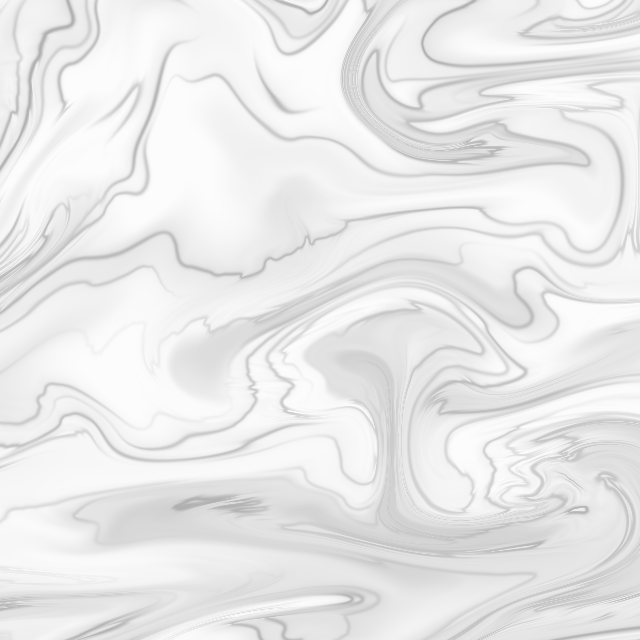
Write a Shadertoy shader that draws this texture.

```glsl
// White marble: pale liquid layers folded by swirling flow, edged with soft grey veins.

const vec3 WHITE = vec3(0.99);
const vec3 PALE_GREY = vec3(0.885);
const vec3 VEIN_GREY = vec3(0.61);
const vec3 SMOKE_GREY = vec3(0.76);

const float LAYERS = 17.0;            // veins per canvas height before folding
const float SLANT = 0.12;             // rise of the layers from left to right
const vec2 SWIRL_SCALE = vec2(2.8, 5.2);
const float SWIRL_AMOUNT = 0.068;
const vec2 CURL_SCALE = vec2(6.0, 10.0);
const float CURL_AMOUNT = 0.012;
const float JAGGEDNESS = 0.6;
const float VEIN_WIDTH = 0.0028;
const float VEIN_STRENGTH = 0.72;
const float SHADOW_WIDTH = 0.014;
const float SHADOW_STRENGTH = 0.34;
const float SMOKE_STRENGTH = 0.55;

float hash(vec2 p) {
    return fract(sin(dot(p, vec2(127.1, 311.7))) * 43758.5453);
}

// Value noise: x holds the value, yz its gradient.
vec3 noiseGrad(vec2 p) {
    vec2 i = floor(p), f = fract(p);
    vec2 u = f * f * f * (f * (f * 6.0 - 15.0) + 10.0);
    vec2 du = 30.0 * f * f * (f - 1.0) * (f - 1.0);
    float a = hash(i), b = hash(i + vec2(1, 0));
    float c = hash(i + vec2(0, 1)), d = hash(i + vec2(1, 1));
    float k = a - b - c + d;
    return vec3(a + (b - a) * u.x + (c - a) * u.y + k * u.x * u.y,
                du * (vec2(b - a, c - a) + k * u.yx));
}

float noise(vec2 p) {
    return noiseGrad(p).x;
}

// Carries a point along the curl of a noise field, which folds without tearing.
vec2 swirl(vec2 p, vec2 scale, float amount, int steps, vec2 seed) {
    for (int i = 0; i < steps; i++) {
        vec2 g = scale * noiseGrad(p * scale + seed).yz;
        p += amount / float(steps) * vec2(g.y, -g.x);
    }
    return p;
}

vec2 flow(vec2 p) {
    p.y -= SLANT * p.x;
    p = swirl(p, SWIRL_SCALE, SWIRL_AMOUNT, 6, vec2(13.7, 5.3));
    return swirl(p, CURL_SCALE, CURL_AMOUNT, 3, vec2(41.2, 27.6));
}

// Layer height in the unfolded stone, locally roughened.
float layerHeight(vec2 q) {
    float rough = smoothstep(0.45, 0.8, noise(q * vec2(4.0, 6.0) + 61.0));
    float jag = noise(q * vec2(18.0, 26.0)) + 0.5 * noise(q * 60.0) - 0.75;
    return LAYERS * q.y + 4.0 * noise(q * vec2(3.0, 7.0) + 7.0) + JAGGEDNESS * rough * jag;
}

void mainImage(out vec4 fragColor, in vec2 fragCoord) {
    vec2 p = fragCoord / iResolution.y;
    vec2 q = flow(p);
    float h = layerHeight(q);

    // Steepness turns layer height into distance on the canvas
    const float EPS = 0.001;
    vec2 slope = vec2(layerHeight(flow(p + vec2(EPS, 0.0))),
                      layerHeight(flow(p + vec2(0.0, EPS)))) - h;
    float steepness = max(length(slope) / EPS, 6.0);

    // Broad tones of the layers
    float tone = 0.55 * noise(vec2(h * 0.65, 3.5)) + 0.45 * noise(q * vec2(4.0, 9.0) + 19.0);
    vec3 color = mix(WHITE, PALE_GREY, smoothstep(0.27, 0.83, tone));

    // Smoky patches drawn out by the flow
    float smoke = smoothstep(0.6, 0.95, noise(q * vec2(4.0, 12.0) + 33.0));
    smoke *= 0.4 + 0.6 * noise(q * vec2(9.0, 36.0) + 11.0);
    color = mix(color, SMOKE_GREY, SMOKE_STRENGTH * smoke);

    // Veins with a sharp side and a shaded side
    float vein = 0.0, shadow = 0.0;
    for (int k = -1; k <= 1; k++) {
        float id = floor(h) + float(k);
        float strength = hash(vec2(id, 4.0));
        float level = id + 0.5 + 0.7 * (hash(vec2(id, 9.0)) - 0.5);
        float offset = h - level;
        float dist = offset / steepness;

        float presence = smoothstep(0.1, 0.65, noise(p * vec2(5.0, 6.0) + id * 7.3));
        float ink = mix(0.35, 1.0, strength) * presence;
        ink *= 1.0 - smoothstep(0.7, 1.1, abs(offset));
        ink *= 1.0 - 0.75 * smoothstep(80.0, 240.0, steepness);

        float width = VEIN_WIDTH * mix(0.7, 1.5, noise(p * 11.0 + id * 3.1));
        float core = exp(-dist * dist / (width * width));
        float side = mix(0.3, 1.0, smoothstep(-width, width, dist));
        float halo = exp(-abs(dist) / (SHADOW_WIDTH * side));
        vein = 1.0 - (1.0 - vein) * (1.0 - ink * core);
        shadow = 1.0 - (1.0 - shadow) * (1.0 - ink * halo);
    }
    color = mix(color, SMOKE_GREY, SHADOW_STRENGTH * shadow);
    color = mix(color, VEIN_GREY, VEIN_STRENGTH * vein);

    fragColor = vec4(color, 1.0);
}
```
